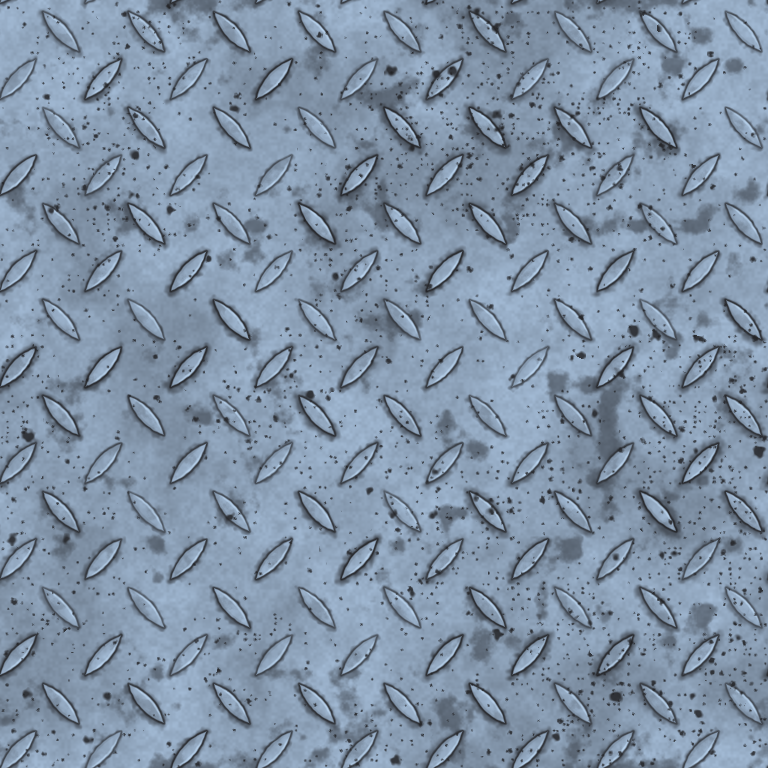
Write a WebGL 1 fragment shader that draws this texture.

```glsl
precision highp float;
uniform vec2 u_resolution;

// Layout, in canvas units
const vec2 GRID = vec2(9.0, 8.0);
const vec2 RISING_CENTRE = vec2(0.21, 0.175);
const vec2 FALLING_CENTRE = vec2(0.715, 0.67);
const vec2 STUD_AXIS = vec2(0.669, 0.743);
const float HALF_LENGTH = 0.0345;
const float HALF_WIDTH = 0.0090;
const float RIM_WIDTH = 0.0017;
const vec2 SHADOW_SHIFT = vec2(0.0010, 0.0016);

// Wear
const float GRIME_REACH = 0.0085;
const float SPECK_DENSITY = 0.40;
const float GRAIN = 0.075;

// Colours
const vec3 STEEL = vec3(0.55, 0.63, 0.72);
const vec3 DULL = vec3(0.47, 0.535, 0.61);
const vec3 PALE = vec3(0.61, 0.70, 0.80);
const vec3 GLINT = vec3(0.70, 0.80, 0.90);
const vec3 SHADE = vec3(0.27, 0.30, 0.34);
const vec3 SOOT = vec3(0.13, 0.13, 0.14);

float hash(vec2 p) {
  vec3 q = fract(p.xyx * vec3(0.1031, 0.1030, 0.0973));
  q += dot(q, q.yzx + 33.33);
  return fract((q.x + q.y) * q.z);
}

// Value noise that wraps after one canvas
float noise(vec2 uv, float freq) {
  vec2 p = uv * freq;
  vec2 i = floor(p);
  vec2 f = fract(p);
  f *= f * (3.0 - 2.0 * f);
  vec2 a = mod(i, freq);
  vec2 b = mod(i + 1.0, freq);
  return mix(mix(hash(a), hash(vec2(b.x, a.y)), f.x),
             mix(hash(vec2(a.x, b.y)), hash(b), f.x), f.y);
}

float fbm(vec2 uv, float freq) {
  float sum = 0.0;
  float weight = 0.5;
  for (int i = 0; i < 5; i++) {
    sum += weight * noise(uv, freq);
    freq *= 2.0;
    weight *= 0.5;
  }
  return sum / 0.96875;
}

// Signed distance to a pointed lens along the y axis
float lens(vec2 p) {
  float d = (HALF_LENGTH * HALF_LENGTH - HALF_WIDTH * HALF_WIDTH) / (2.0 * HALF_WIDTH);
  p = abs(p);
  return (p.y - HALF_LENGTH) * d > p.x * HALF_LENGTH
    ? length(p - vec2(0.0, HALF_LENGTH))
    : length(p + vec2(d, 0.0)) - d - HALF_WIDTH;
}

// Irregular pits, gathered where the dirt is thick
float specks(vec2 uv, float freq, float density) {
  vec2 p = uv * freq;
  vec2 id = mod(floor(p), freq);
  vec2 centre = 0.3 + 0.4 * vec2(hash(id + 17.3), hash(id + 51.7));
  float radius = mix(0.08, 0.27, hash(id + 83.1));
  float wobble = 0.22 * (noise(uv, freq * 5.0) - 0.5);
  float d = length(fract(p) - centre) + wobble - radius;
  float soft = 0.06 + freq / u_resolution.y;
  return step(hash(id + 7.9), density) * (1.0 - smoothstep(-soft, soft, d));
}

vec3 addStuds(vec3 col, vec2 uv, vec2 centre, vec2 axis, float dirt, float px) {
  vec2 p = uv * GRID - centre + 0.5;
  vec2 id = mod(floor(p), GRID) + centre * 37.0;
  p = (fract(p) - 0.5) / GRID;
  mat2 frame = mat2(axis.y, axis.x, -axis.x, axis.y);
  vec2 q = frame * p;
  float rough = noise(uv, 190.0) - 0.5;
  float d = lens(q) + 0.0009 * rough;
  float shadow = lens(frame * (p + SHADOW_SHIFT));
  float wear = hash(id + 3.1);

  // Grime and shadow around the foot
  float reach = GRIME_REACH * (0.55 + 0.6 * wear + 0.5 * dirt);
  float grime = 1.0 - smoothstep(-0.001, reach, shadow + 0.006 * rough);
  col = mix(col, SHADE, grime * (0.55 + 0.4 * wear));
  float rim = 1.0 - smoothstep(0.0, RIM_WIDTH + px, abs(d - 0.0004));
  col = mix(col, SOOT, rim * (0.45 + 0.4 * wear));

  // Raised face, lit from the right
  float slope = q.x / HALF_WIDTH;
  float light = 0.45 + 0.4 * slope + 0.5 * (hash(id + 9.7) - 0.5);
  vec3 face = mix(STEEL, PALE, clamp(light, 0.0, 1.0));
  face = mix(face, DULL, 0.65 * smoothstep(0.48, 0.72, fbm(uv, 60.0)));
  float edge = 1.0 - smoothstep(0.0, 0.0013 + px, abs(d + 0.0021));
  face = mix(face, GLINT, edge * smoothstep(0.1, 0.6, slope) * 0.85);
  face = mix(face, DULL, edge * smoothstep(0.1, 0.6, -slope) * 0.5);
  return mix(col, face, 1.0 - smoothstep(-px, px, d + 0.0006));
}

void main() {
  vec2 uv = gl_FragCoord.xy / u_resolution.y;
  float px = 1.0 / u_resolution.y;
  float clouds = fbm(uv, 9.0);
  float dirt = smoothstep(0.38, 0.70, fbm(uv + 0.37, 6.0));

  // Mottled plate
  vec3 col = mix(STEEL, PALE, 0.8 * smoothstep(0.50, 0.28, clouds));
  col = mix(col, DULL, 0.75 * smoothstep(0.52, 0.70, clouds));
  float smudge = smoothstep(0.61, 0.78, fbm(uv + 0.71, 24.0));
  col = mix(col, SHADE, 0.65 * smudge);

  col = addStuds(col, uv, RISING_CENTRE, STUD_AXIS, dirt, px);
  col = addStuds(col, uv, FALLING_CENTRE, STUD_AXIS * vec2(-1.0, 1.0), dirt, px);

  // Pits from coarse and rare to fine and common
  float freq = 38.0;
  float density = 0.10 * SPECK_DENSITY;
  for (int i = 0; i < 3; i++) {
    col = mix(col, SOOT, 0.85 * specks(uv, freq, density * (0.4 + 1.6 * dirt)));
    freq *= 2.0;
    density *= 1.7;
  }
  col *= 1.0 + GRAIN * (noise(uv, 256.0) + noise(uv, 110.0) - 1.0);
  gl_FragColor = vec4(col, 1.0);
}
```
